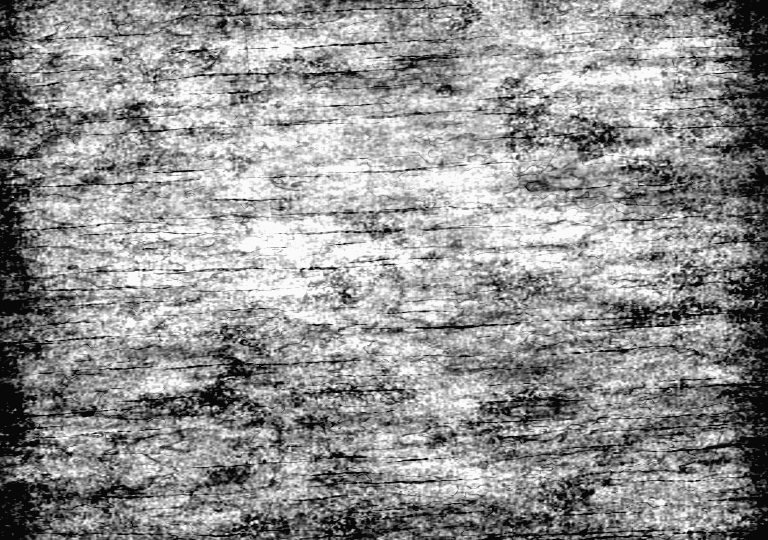
Give the GLSL for this texture, as a Shadertoy shader.

```glsl
// Weathered, high-contrast wood in grey: stretched noise makes the ragged grain,
// its zero lines make broken fibres, and jittered cells hold a few long cracks.
// Grit, stains, faint scratches and a dirty, dark border finish the board.

#define BASE_TONE 0.685
#define GRAIN_SLOPE 0.042
#define PATCH_AMOUNT 0.30
#define STREAK_AMOUNT 0.50
#define FIBRE_AMOUNT 0.30
#define GRIT_AMOUNT 0.30
#define STAIN_AMOUNT 0.30
#define SCUFF_AMOUNT 0.16
#define CRACK_AMOUNT 0.75
#define CRACK_WIDTH 0.0021
#define EDGE_AMOUNT 0.58
#define SCRATCHES 12

// Octave steps: turning for even textures, stretching for wood grain
const mat2 TURN = mat2(1.6, 1.25, -1.25, 1.6);
const mat2 STRETCH = mat2(2.4, 0.0, 0.0, 2.0);

float hash(vec2 p) {
    vec3 q = fract(vec3(p.xyx) * 0.1031);
    q += dot(q, q.yzx + 33.33);
    return fract((q.x + q.y) * q.z);
}

// Value noise from -1 to 1
float noise(vec2 p) {
    vec2 cell = floor(p), f = fract(p);
    f = f * f * (3.0 - 2.0 * f);
    float low = mix(hash(cell), hash(cell + vec2(1, 0)), f.x);
    float high = mix(hash(cell + vec2(0, 1)), hash(cell + vec2(1, 1)), f.x);
    return 2.0 * mix(low, high, f.y) - 1.0;
}

float fbm(vec2 p, float gain, mat2 octave) {
    float sum = 0.0, total = 0.0, weight = 1.0;
    for (int i = 0; i < 4; i++) {
        sum += weight * noise(p);
        total += weight;
        weight *= gain;
        p = octave * p + 17.3;
    }
    return sum / total;
}

// Thin, wriggling fibres along the zero lines of stretched noise
float fibres(vec2 g) {
    float sum = 0.0;
    vec2 scale = vec2(5.0, 30.0);
    for (int i = 0; i < 3; i++) {
        float n = noise(g * scale) + 0.45 * noise(g * scale * vec2(4.3, 2.3) + 7.0);
        float gaps = smoothstep(-0.1, 0.5, noise(g * scale * vec2(1.7, 0.6) + 29.0));
        sum += gaps * (1.0 - smoothstep(0.04, 0.17, abs(n)));
        scale *= vec2(1.9, 1.6);
    }
    return sum;
}

// One tapering, ragged crack per cell, in layers from long to short
float cracks(vec2 p, float pixel) {
    float dark = 0.0;
    vec2 cells = vec2(0.75, 9.0);
    for (int i = 0; i < 3; i++) {
        float layer = float(i);
        float row = floor(p.y * cells.y);
        float along = p.x * cells.x + 7.0 * hash(vec2(row, layer + 3.0));
        vec2 id = vec2(floor(along), row) + 41.0 * layer + 60.0;
        float x = fract(along);

        float wobble = 0.08 * noise(vec2(along * 3.0, id.y))
                     + cells.y * 0.0011 * noise(vec2(p.x * 30.0, id.y))
                     + cells.y * 0.0008 * noise(vec2(p.x * 95.0, id.y));
        float centre = 0.5 + 0.5 * (hash(id) - 0.5) + wobble;
        float offset = (fract(p.y * cells.y) - centre) / cells.y;

        float start = 0.3 * hash(id + 5.3), end = 1.0 - 0.3 * hash(id + 9.1);
        float taper = smoothstep(start, start + 0.2, x)
                    * (1.0 - smoothstep(end - 0.3, end, x));
        float ragged = 0.6 + 0.7 * noise(vec2(p.x * 17.0, id.y + 0.5))
                     + 0.5 * noise(vec2(p.x * 80.0, id.y + 0.7));
        float width = CRACK_WIDTH * taper * max(ragged, 0.0) * (1.0 - 0.2 * layer);
        float line = 1.0 - smoothstep(width - 0.4 * pixel, width + 0.7 * pixel, abs(offset));
        float strength = step(0.35, hash(id + 2.7)) * mix(0.5, 1.0, hash(id + 6.2));
        dark = max(dark, line * strength * sqrt(taper) * smoothstep(-0.2, 0.6, ragged));
        cells *= vec2(2.0, 1.9);
    }
    return dark;
}

// Faint, broken, steep scratches, mostly dark
float scratches(vec2 p, float aspect, float pixel) {
    float sum = 0.0;
    for (int i = 0; i < SCRATCHES; i++) {
        vec2 id = vec2(float(i), 71.0);
        vec2 rel = p - vec2(aspect * hash(id), hash(id + 11.0));
        float angle = mix(0.9, 1.9, hash(id + 23.0));
        vec2 dir = vec2(cos(angle), sin(angle));
        float reach = mix(0.03, 0.10, hash(id + 37.0));
        float t = clamp(dot(rel, dir), -reach, reach);
        float d = length(rel - t * dir) + 0.003 * noise(p * 60.0);
        float side = hash(id + 51.0) < 0.7 ? -0.2 : 0.12;
        sum += side * (1.0 - smoothstep(0.0, 0.001 + pixel, d));
    }
    return sum;
}

void mainImage(out vec4 fragColor, in vec2 fragCoord) {
    vec2 p = fragCoord / iResolution.y;
    float aspect = iResolution.x / iResolution.y;
    float pixel = 1.0 / iResolution.y;

    // Grain space: tilted, gently bent and roughened
    vec2 g = p - vec2(0.0, GRAIN_SLOPE * p.x) + 3.0;
    g.y += 0.007 * noise(p * vec2(2.2, 3.5)) + 0.002 * noise(p * vec2(14.0, 9.0));
    vec2 rough = g + vec2(0.004, 0.0018) * noise(p * vec2(70.0, 50.0) + 5.0);

    // Broad light: a worn, pale area above the middle
    vec2 worn = (p - vec2(0.56 * aspect, 0.70)) / vec2(0.55, 0.32);
    float glow = exp(-dot(worn, worn));
    float tone = BASE_TONE + 0.22 * glow - 0.06 * (1.0 - p.y);
    tone += PATCH_AMOUNT * fbm(p * vec2(4.0, 6.0) + 9.0, 0.7, TURN);

    // Ragged wood grain
    tone += STREAK_AMOUNT * fbm(rough * vec2(6.0, 36.0), 0.85, STRETCH);
    tone -= FIBRE_AMOUNT * fibres(rough) * (1.0 - 0.3 * glow);

    // Grit and gritty stains
    float grit = 0.65 * noise(g * vec2(210.0, 330.0))
               + 0.6 * noise(TURN * p * 85.0 + 50.0);
    tone += GRIT_AMOUNT * grit * (1.0 - 0.35 * glow);
    float stain = smoothstep(0.05, 0.5, fbm(rough * vec2(7.0, 13.0) + 31.0, 0.8, TURN));
    tone -= STAIN_AMOUNT * stain * (0.9 - 0.9 * grit);

    // Vertical scuffs
    float scuffed = smoothstep(-0.1, 0.6, noise(p * vec2(6.0, 4.0) + 80.0));
    tone += SCUFF_AMOUNT * scuffed * fbm(rough * vec2(45.0, 5.0) + 14.0, 0.8, STRETCH);

    tone += scratches(p, aspect, pixel);
    tone -= CRACK_AMOUNT * cracks(g, pixel) * (0.9 - 0.3 * grit);

    // Dirty border, heavier at the sides
    float dirt = 0.06 * fbm(p * vec2(11.0, 7.0) + 63.0, 0.8, TURN) + 0.012 * grit;
    float side = min(p.x, aspect - p.x) + dirt;
    float rim = min(p.y, 1.0 - p.y) + dirt;
    tone -= EDGE_AMOUNT * (1.0 - smoothstep(-0.02, 0.11, side));
    tone -= 0.4 * EDGE_AMOUNT * (1.0 - smoothstep(-0.03, 0.08, rim));

    fragColor = vec4(vec3(clamp(tone, 0.03, 0.98)), 1.0);
}
```
